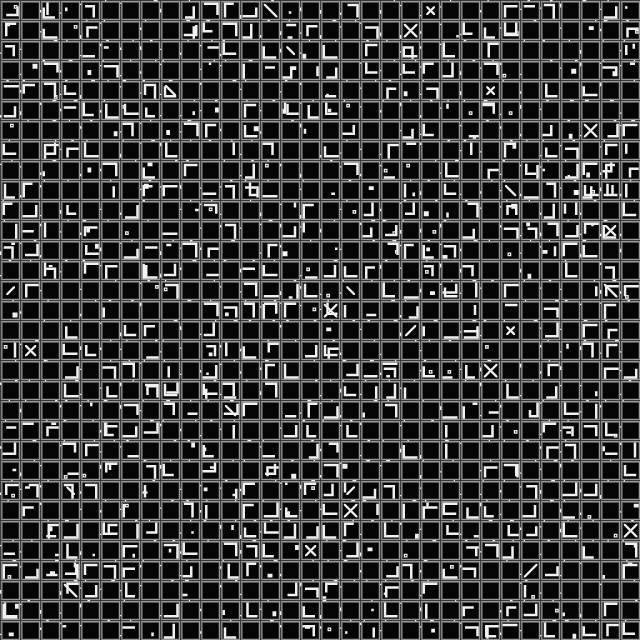
This pattern is drawn by a WebGL 2 fragment shader. Its source:

```glsl
#version 300 es
precision highp float;
// A 32 by 32 grid of thin grey boxes parted by dark gaps. Hashed cells hold
// white corners, bars, blocks, small rings and diagonals; dots sit in the gaps.
// Each cell is 16 units wide, and shapes are box-filtered rectangles.
uniform vec2 u_resolution;
out vec4 fragColor;

const float CELLS = 32.0;
const float UNITS = 16.0;   // units per cell
const float INNER = 13.0;   // black interior of a cell
const float STROKE = 2.0;
const vec3 BLACK = vec3(0.02);
const vec3 GAP = vec3(0.22);
const vec3 LINE = vec3(0.60);
const vec3 TOP_LINE = vec3(0.72);
const vec3 WHITE = vec3(0.95);

// Three random values for a cell and a seed
vec3 hash3(vec2 cell, int seed) {
    uvec3 v = uvec3(ivec3(ivec2(cell) + 8, seed));
    v = v * 1664525u + 1013904223u;
    v.x += v.y * v.z; v.y += v.z * v.x; v.z += v.x * v.y;
    v ^= v >> 16u;
    v.x += v.y * v.z; v.y += v.z * v.x; v.z += v.x * v.y;
    return vec3(v >> 8u) / 16777216.0;
}

// Coverage where d is negative, softened over width aa
float cover(float d, float aa) {
    return clamp(0.5 - d / aa, 0.0, 1.0);
}

float rect(vec2 p, vec2 lo, vec2 hi, vec2 aa) {
    vec2 c = clamp((p - lo) / aa + 0.5, 0.0, 1.0)
           * clamp((hi - p) / aa + 0.5, 0.0, 1.0);
    return c.x * c.y;
}

// Whole-unit lower corner that keeps a shape inside the cell
vec2 place(vec2 size, vec2 rnd) {
    return floor((INNER - size + 1.0) * rnd);
}

// Two arms meeting in a corner, or only one of them
float corner(vec2 q, vec2 cell, int seed, vec2 aa) {
    vec3 shape = hash3(cell, seed), spot = hash3(cell, seed + 1);
    vec2 size = floor(8.0 + 5.0 * shape.xy);
    vec2 lo = place(size, spot.xy), hi = lo + size;
    vec2 side = step(0.5, fract(spot.yx * 7.0 + spot.z));
    vec2 arm = lo + side * (size - STROKE);
    float upright = rect(q, vec2(arm.x, lo.y), vec2(arm.x + STROKE, hi.y), aa);
    float level = rect(q, vec2(lo.x, arm.y), vec2(hi.x, arm.y + STROKE), aa);
    upright *= step(0.13, shape.z);
    level *= step(shape.z, 0.87);
    return max(upright, level);
}

// Small solid block, sometimes hollowed to a ring
float block(vec2 q, vec2 cell, int seed, vec2 aa) {
    vec3 shape = hash3(cell, seed), spot = hash3(cell, seed + 1);
    bool hollow = shape.z < 0.3;
    vec2 size = hollow ? vec2(3.0) : floor(2.0 + 3.0 * shape.xy);
    vec2 lo = place(size, spot.xy);
    float solid = rect(q, lo, lo + size, aa);
    float hole = hollow ? rect(q, lo + 1.0, lo + size - 1.0, aa) : 0.0;
    return solid - hole;
}

// One slanted stroke or a cross
float diagonal(vec2 q, vec2 cell, int seed, vec2 aa) {
    vec3 rnd = hash3(cell, seed);
    vec2 c = q - 0.5 * INNER;
    c.x *= rnd.x < 0.5 ? -1.0 : 1.0;
    float d = rnd.y < 0.4 ? abs(abs(c.x) - abs(c.y)) : abs(c.x - c.y);
    float reach = floor(3.0 + 3.0 * rnd.z) + 0.5;
    return cover(d * 0.707 - 0.9, aa.x) * rect(c, vec2(-reach), vec2(reach), aa);
}

// White dash lying in a gap; x runs across the gap and y along it
float gapDot(vec2 p, vec2 cell, int seed, vec2 aa) {
    vec3 rnd = hash3(cell, seed);
    float start = floor(11.0 * rnd.y);
    float len = 1.0 + floor(rnd.z * rnd.z * 3.0);
    return step(rnd.x, 0.5) * rect(p, vec2(-0.5, start), vec2(0.5, start + len), aa);
}

void main() {
    vec2 uv = gl_FragCoord.xy / u_resolution;
    vec2 p = vec2(uv.x, 1.0 - uv.y) * CELLS * UNITS - 0.5;
    vec2 aa = CELLS * UNITS / u_resolution;
    vec2 cell = floor(p / UNITS);
    vec2 q = mod(p, UNITS) - 1.5;                      // from interior corner
    vec2 s = mod(p + 0.5 * UNITS, UNITS) - 0.5 * UNITS; // from gap centre
    vec2 edge = floor(p / UNITS + 0.5);

    // Box outlines and the gaps between them
    vec2 line = abs(s) - 1.5, gap = abs(s) - 0.5;
    float lines = max(cover(line.x, aa.x), cover(line.y, aa.y));
    float gaps = max(cover(gap.x, aa.x), cover(gap.y, aa.y));
    float top = step(0.0, s.y) * cover(line.y, aa.y);
    vec3 color = mix(BLACK, mix(LINE, TOP_LINE, top), lines);
    color = mix(color, GAP, gaps);

    // Marks inside the cell, the second corner layer being rarer
    vec3 chance = hash3(cell, 1);
    float mark = 0.0;
    for (int i = 0; i < 2; i++) {
        float share = i == 0 ? 0.36 : 0.12;
        mark = max(mark, step(chance[i], share) * corner(q, cell, 10 + 4 * i, aa));
    }
    mark = max(mark, step(chance.z, 0.18) * block(q, cell, 30, aa));
    mark = max(mark, step(0.97, chance.z) * diagonal(q, cell, 40, aa));

    // Dots in the upright and level gaps
    mark = max(mark, gapDot(vec2(s.x, q.y), vec2(edge.x, cell.y), 50, aa));
    mark = max(mark, gapDot(vec2(s.y, q.x), vec2(cell.x, edge.y), 60, aa.yx));
    fragColor = vec4(mix(color, WHITE, mark), 1.0);
}
```
